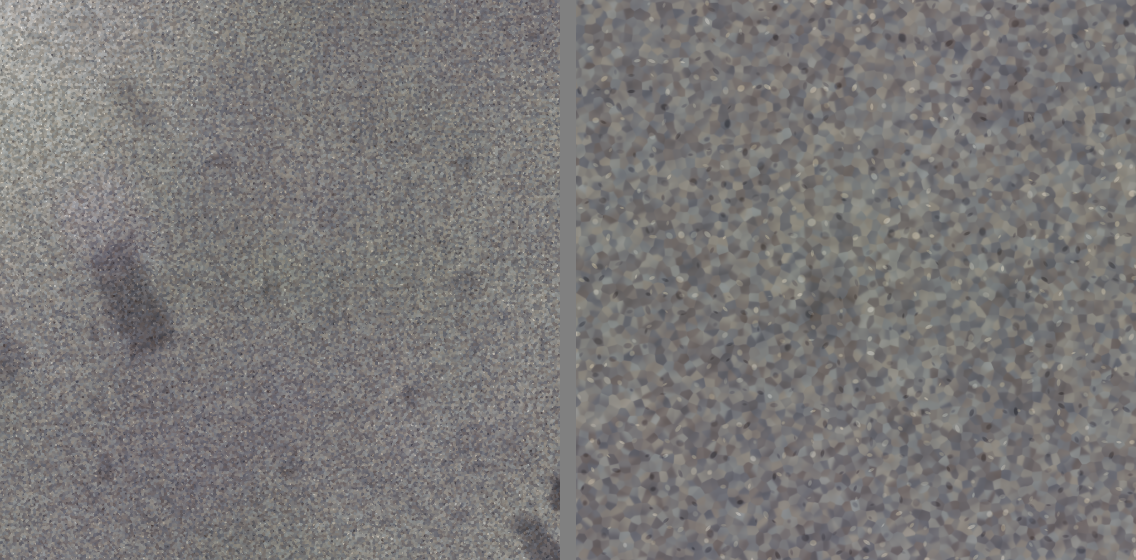
Left, the full canvas; right, a detail of the centre.
Give the GLSL for this texture, as a WebGL 2 fragment shader.

```glsl
#version 300 es
precision highp float;
// Worn asphalt seen from above: fine blended stones with small lit bumps, dark pits
// and pale chips, over slow changes of light, with oily smears and scattered spots.
// Brightness is summed first, then tinted from violet grey (dark) to warm grey (light).

uniform vec2 u_resolution;
out vec4 fragColor;

const float BASE_LIGHT     = 0.442;
const float CORNER_GLOW    = 0.145;
const float LEFT_GLOW      = 0.045;
const float LOW_RIGHT_GLOW = 0.055;
const float STONE_SCALE    = 215.0;
const float STONE_CONTRAST = 0.17;
const float BUMP_SCALE     = 150.0;
const float BUMP_CONTRAST  = 0.085;
const float PIT_SCALE      = 105.0;
const float PIT_DEPTH      = 0.13;
const float CHIP_SCALE     = 115.0;
const float CHIP_LIGHT     = 0.15;
const float SPOT_SCALE     = 9.0;
const float SPOT_DEPTH     = 0.075;
const vec2  LIGHT_STEP     = vec2(-0.0016, 0.0022);
const vec3  DARK_TINT      = vec3(0.005, -0.008, 0.006);
const vec3  WARM_TINT      = vec3(0.007, 0.001, -0.012);
const vec3  CHIP_TINT      = vec3(0.03, 0.005, -0.03);
const vec3  VIOLET_SHIFT   = vec3(0.004, -0.006, 0.014);

float hash(vec2 p) {
    return fract(sin(dot(p, vec2(127.1, 311.7))) * 43758.5453);
}

float noise(vec2 p) {
    vec2 i = floor(p), f = fract(p);
    f = f * f * (3.0 - 2.0 * f);
    return mix(mix(hash(i), hash(i + vec2(1, 0)), f.x),
               mix(hash(i + vec2(0, 1)), hash(i + vec2(1, 1)), f.x), f.y);
}

float fbm(vec2 p) {
    float sum = 0.0, gain = 0.5;
    for (int i = 0; i < 4; i++) {
        sum += gain * noise(p);
        p = mat2(1.6, 1.2, -1.2, 1.6) * p + 7.3;
        gain *= 0.5;
    }
    return sum;
}

// Softly blended cells: x is the tone, y the hue, both around zero.
vec2 stones(vec2 p) {
    vec2 cell = floor(p), sum = vec2(0.0);
    float total = 0.0;
    for (int y = -1; y <= 1; y++) {
        for (int x = -1; x <= 1; x++) {
            vec2 id = cell + vec2(x, y);
            vec2 away = id + vec2(hash(id), hash(id + 41.7)) - p;
            float weight = exp(-9.0 * dot(away, away));
            sum += weight * (vec2(hash(id + 13.1), hash(id + 77.3)) - 0.5);
            total += weight;
        }
    }
    return sum / total;
}

// One turned oval in some cells of a grid; returns its coverage.
float scatter(vec2 p, float seed, float chance, float softness) {
    vec2 id = floor(p) + seed;
    vec2 center = 0.35 + 0.3 * vec2(hash(id), hash(id + 5.7));
    float angle = 6.2832 * hash(id + 9.2);
    vec2 axis = vec2(cos(angle), sin(angle));
    vec2 q = fract(p) - center;
    q = vec2(dot(q, axis), dot(q, vec2(-axis.y, axis.x)));
    q.y *= 1.0 + 1.2 * hash(id + 17.9);
    float radius = mix(0.10, 0.27, hash(id + 23.5));
    float cover = 1.0 - smoothstep(radius - softness, radius + softness, length(q));
    return cover * step(hash(id + 31.3), chance) * mix(0.4, 1.0, hash(id + 3.9));
}

// Slanted band from a to b with a soft edge.
float smear(vec2 p, vec2 a, vec2 b, float halfWidth, float softness) {
    vec2 axis = normalize(b - a), q = p - 0.5 * (a + b);
    vec2 d = abs(vec2(dot(q, axis), dot(q, vec2(-axis.y, axis.x))));
    d -= vec2(0.5 * length(b - a), halfWidth) - softness;
    float dist = length(max(d, 0.0)) + min(max(d.x, d.y), 0.0) - softness;
    return 1.0 - smoothstep(-softness, softness, dist);
}

void main() {
    vec2 uv = gl_FragCoord.xy / u_resolution;
    vec2 wobble = vec2(fbm(uv * 24.0), fbm(uv * 24.0 + 51.0)) - 0.47;
    vec2 p = uv + 0.035 * wobble;

    // Broad light and mottling
    vec2 corner = (uv - vec2(0.0, 0.95)) / 0.38;
    float light = BASE_LIGHT + CORNER_GLOW * exp(-dot(corner, corner));
    light += LEFT_GLOW * (1.0 - smoothstep(0.0, 0.42, uv.x));
    light += LOW_RIGHT_GLOW * smoothstep(0.3, 1.2, uv.x + 0.5 * (0.6 - uv.y));
    light += 0.06 * (fbm(uv * 5.0 + 3.0) - 0.47) + 0.05 * (fbm(uv * 30.0) - 0.47);

    // Smears, a pale halo and scattered spots
    float halo = smear(p, vec2(0.15, 0.67), vec2(0.24, 0.53), 0.07, 0.05);
    light += 0.02 * halo;
    light -= 0.105 * smear(p, vec2(0.195, 0.56), vec2(0.275, 0.37), 0.043, 0.018);
    light -= 0.075 * smear(p, vec2(0.20, 0.865), vec2(0.27, 0.78), 0.024, 0.022);
    light -= 0.14 * smear(p, vec2(0.92, 0.075), vec2(1.01, -0.02), 0.025, 0.012);
    light -= 0.18 * smear(p, vec2(0.995, 0.15), vec2(1.0, 0.09), 0.014, 0.008);
    light -= 0.08 * smear(p, vec2(-0.02, 0.40), vec2(0.03, 0.32), 0.03, 0.025);
    light -= 0.035 * smear(p, vec2(0.80, 0.21), vec2(0.97, 0.18), 0.03, 0.03);
    light -= SPOT_DEPTH * scatter(p * SPOT_SCALE, 4.0, 0.3, 0.07);

    // Fine surface, stronger where more light falls
    vec2 stone = stones(uv * STONE_SCALE);
    float bump = noise(uv * BUMP_SCALE) - noise((uv + LIGHT_STEP) * BUMP_SCALE);
    float pit = scatter(uv * PIT_SCALE + 0.8 * wobble, 19.0, 0.38, 0.1);
    float chip = scatter(uv * CHIP_SCALE + 0.8 * wobble, 63.0, 0.3, 0.08);
    float grain = STONE_CONTRAST * stone.x + BUMP_CONTRAST * bump;
    light += (grain - PIT_DEPTH * pit + CHIP_LIGHT * chip) * light / 0.47;

    // Tint
    vec3 color = light + mix(DARK_TINT, WARM_TINT, smoothstep(0.41, 0.54, light));
    color += VIOLET_SHIFT * (halo + 2.0 * (fbm(uv * 4.0 + 20.0) - 0.47));
    color += vec3(0.04, 0.0, -0.04) * stone.y;
    color += CHIP_TINT * chip * hash(floor(uv * CHIP_SCALE));
    fragColor = vec4(clamp(color, 0.0, 1.0), 1.0);
}
```
